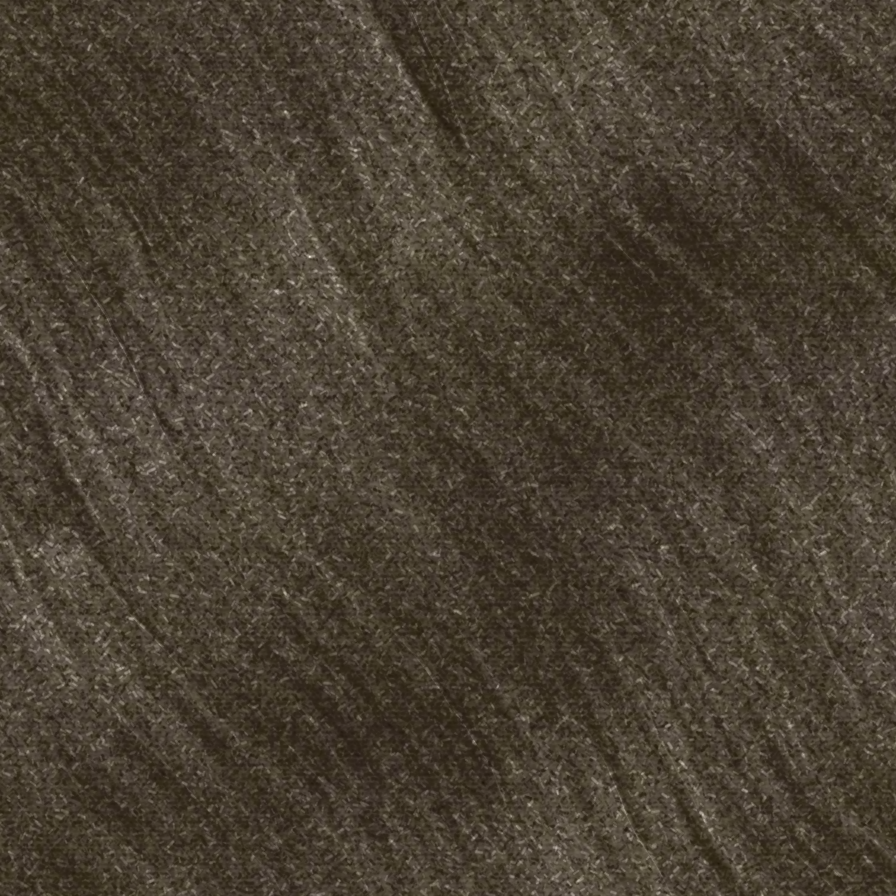
This texture is drawn by a three.js fragment shader. Its source:

```glsl
// Worn dark brown woven cloth with curved diagonal creases and short fuzzy fibres
#define CLOTH_COLOUR vec3(0.293, 0.256, 0.203)
#define OLIVE_SHIFT vec3(0.002, 0.010, -0.017)
#define CLOUD_DEPTH 0.047
#define CREASE_DEPTH 0.190
#define RIDGE_LIGHT 0.110
#define FIBRE_LIGHT 0.238
#define FIBRE_CELLS 126.0
#define WEAVE_ROWS 190.0
#define WEAVE_DEPTH 0.022
#define GRAIN_DEPTH 0.115

varying vec2 vUv;

const float TAU = 6.2831853;

float hash(vec2 p) {
  vec3 q = fract(p.xyx * vec3(0.1031, 0.1030, 0.0973));
  q += dot(q, q.yzx + 33.33);
  return fract((q.x + q.y) * q.z);
}

float valueNoise(vec2 p) {
  vec2 cell = floor(p);
  vec2 f = fract(p);
  f = f * f * (3.0 - 2.0 * f);
  float low = mix(hash(cell), hash(cell + vec2(1.0, 0.0)), f.x);
  float high = mix(hash(cell + vec2(0.0, 1.0)), hash(cell + vec2(1.0)), f.x);
  return mix(low, high, f.y);
}

// Broad light and dark patches, about -1 to 1
float clouds(vec2 p) {
  float along = p.x - p.y;
  float across = p.x + p.y;
  float band = cos(TAU * (along - 0.68 + 0.06 * sin(TAU * across)));
  float blotch = sin(TAU * (across + 0.3)) * sin(TAU * (along * 2.0 + 0.1));
  return 0.65 * band + 0.25 * blotch + 1.1 * (valueNoise(p * 6.0 + 3.7) - 0.5);
}

// x runs across the creases, y along them; they steepen towards the upper left
vec2 creaseSpace(vec2 p) {
  float along = p.x - p.y;
  float bend = 0.17 * along + 0.027 * sin(TAU * (along + 0.45));
  float wobble = 0.012 * (valueNoise(p * 13.0) - 0.5)
               + 0.006 * (valueNoise(p * 34.0 + 9.0) - 0.5);
  return vec2(p.x + p.y + bend + wobble, along);
}

// Narrow folds, with thin broken ridges that are dark on one flank
float creases(vec2 c) {
  float strength = 0.45 + 0.8 * valueNoise(c * vec2(4.0, 2.6) + 8.3);
  float folds = 0.5 * valueNoise(c * vec2(36.0, 2.8))
              + 0.5 * valueNoise(c * vec2(76.0, 5.5) + 17.0) - 0.5;
  float level = 2.0 * valueNoise(c * vec2(25.0, 1.8) + 41.0) - 1.0;
  float lit = pow(1.0 - abs(level), 13.0);
  float shade = pow(1.0 - min(abs(level - 0.28), 1.0), 8.0);
  float broken = smoothstep(0.35, 0.70, valueNoise(c * vec2(9.0, 4.5) + 29.0));
  float ridge = RIDGE_LIGHT * (lit - 0.6 * shade) * broken;
  return strength * (CREASE_DEPTH * folds + ridge);
}

// One short slanted fibre per cell, some light and some dark
float fibres(vec2 p, float seed) {
  vec2 home = floor(p);
  float sum = 0.0;
  for (int j = -1; j <= 1; j++) {
    for (int i = -1; i <= 1; i++) {
      vec2 cell = home + vec2(float(i), float(j));
      vec2 id = cell + seed;
      vec2 centre = cell + vec2(hash(id + 11.0), hash(id + 57.0));
      float side = hash(id + 83.0) < 0.6 ? -1.0 : 1.0;
      float angle = side * mix(0.15, 1.15, hash(id + 131.0));
      vec2 dir = vec2(cos(angle), sin(angle));
      vec2 d = p - centre;
      float halfLength = mix(0.1, 0.5, hash(id + 197.0));
      float t = clamp(dot(d, dir), -halfLength, halfLength);
      float body = 1.0 - smoothstep(0.04, 0.33, length(d - dir * t));
      float pick = hash(id + 239.0);
      sum += body * (1.35 * pick * pick - 0.43);
    }
  }
  return sum;
}

// Fine rows of thread, offset by half a stitch on every other row
float weave(vec2 p) {
  vec2 q = p * WEAVE_ROWS;
  float stagger = 0.5 * mod(floor(q.y), 2.0);
  return 0.6 * sin(TAU * q.y) + 0.4 * sin(TAU * (q.x * 0.7 + stagger));
}

void main() {
  float cloud = clouds(vUv);
  float relief = CLOUD_DEPTH * cloud + creases(creaseSpace(vUv));

  // Raised and faded areas show more fuzz
  float fuzz = clamp(0.82 + 3.5 * relief, 0.5, 1.2);
  float fibre = fibres(vUv * FIBRE_CELLS, 0.0)
              + 0.75 * fibres(vUv.yx * FIBRE_CELLS * 1.4, 307.0);
  float grain = valueNoise(vUv * 280.0) - 0.5;

  float tone = relief + FIBRE_LIGHT * fuzz * fibre
             + GRAIN_DEPTH * grain + WEAVE_DEPTH * weave(vUv);
  // Soften the deepest shadows
  tone = max(tone, -0.09 + 0.4 * (tone + 0.09));

  float olive = 0.8 * (valueNoise(vUv * 7.0 + 51.0) - 0.5)
              + 1.4 * (valueNoise(vUv * 95.0 + 5.0) - 0.5);
  gl_FragColor = vec4(CLOTH_COLOUR + tone + OLIVE_SHIFT * olive, 1.0);
}
```
